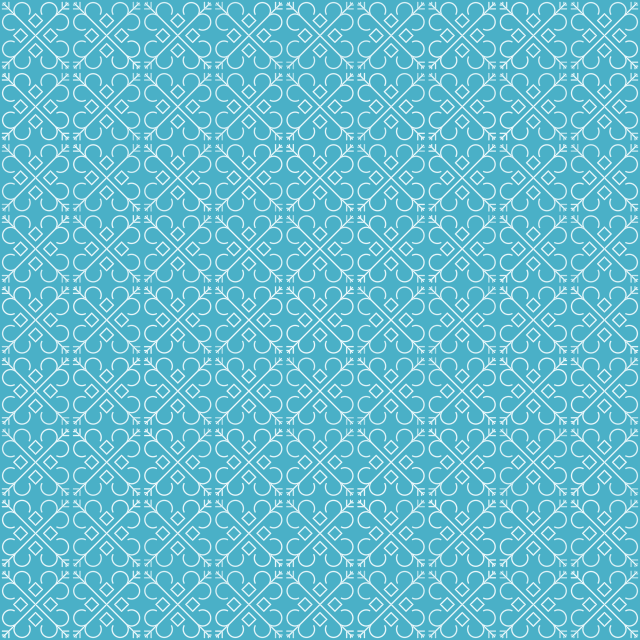
A Shadertoy shader for this pattern:

```glsl
// A 9 by 9 lattice of pale line ornaments on turquoise: crossed arrows, curls and diamonds.
// Each tile is folded to one octant, drawn with distance functions and softly stroked.
// Shapes stay inside their tile, so the canvas wraps without a seam.

const float REPEATS = 9.0;
const vec3 GROUND = vec3(0.29, 0.69, 0.78);
const vec3 LINE = vec3(0.94, 0.98, 0.99);

// Lengths below are in tile widths.
const float HALF_WIDTH = 0.009;
const float SOFTNESS = 0.010;
const float SHAFT_END = 0.455;
const float BARB_END = 0.465;
const float BARB_INNER = 0.375;
const float BARB_OUTER = 0.430;
const vec2 CURL_CENTRE = vec2(0.19, 0.35);
const float CURL_RADIUS = 0.113;
const float CURL_MID_ANGLE = 1.40;
const float CURL_HALF_SPAN = 2.18;
const float DIAMOND_OFFSET = 0.21;
const float DIAMOND_RADIUS = 0.095;
const float CURL_FADE = 0.12;
const float BARB_FADE = 0.40;

float hash(vec2 p) {
    return fract(sin(dot(p, vec2(127.1, 311.7))) * 43758.5453);
}

float segmentDistance(vec2 p, vec2 a, vec2 b) {
    vec2 ab = b - a;
    return length(p - a - ab * clamp(dot(p - a, ab) / dot(ab, ab), 0.0, 1.0));
}

// Arc symmetric about the direction midAngle.
float arcDistance(vec2 p, float radius, float midAngle, float halfSpan) {
    vec2 axis = vec2(cos(midAngle), sin(midAngle));
    vec2 q = vec2(dot(p, axis), abs(dot(p, vec2(-axis.y, axis.x))));
    vec2 end = radius * vec2(cos(halfSpan), sin(halfSpan));
    return atan(q.y, q.x) < halfSpan ? abs(length(q) - radius) : length(q - end);
}

float diamondDistance(vec2 p, float radius) {
    p = abs(p);
    return segmentDistance(p, vec2(radius, 0.0), vec2(0.0, radius));
}

float stroke(float d, float pixel) {
    float soft = max(SOFTNESS, 0.5 * pixel);
    return 1.0 - smoothstep(HALF_WIDTH - soft, HALF_WIDTH + soft, d);
}

void mainImage(out vec4 fragColor, in vec2 fragCoord) {
    vec2 grid = fragCoord / iResolution.xy * REPEATS;
    float pixel = REPEATS / min(iResolution.x, iResolution.y);
    vec2 cell = mod(floor(grid), REPEATS);
    vec2 p = fract(grid) - 0.5;

    // Fold into the octant above the diagonal.
    vec2 q = abs(p);
    q = vec2(min(q.x, q.y), max(q.x, q.y));

    // Crossed shafts and the diamonds between them.
    float shaft = segmentDistance(q, vec2(0.0), vec2(SHAFT_END));
    float diamond = diamondDistance(q - vec2(0.0, DIAMOND_OFFSET), DIAMOND_RADIUS);
    float ink = stroke(min(shaft, diamond), pixel);

    // Slight fading, separate for each quarter of a tile.
    float wear = hash(cell * 2.0 + step(0.0, p));

    // Curls springing from the shafts.
    float curl = arcDistance(q - CURL_CENTRE, CURL_RADIUS, CURL_MID_ANGLE, CURL_HALF_SPAN);
    ink = max(ink, stroke(curl, pixel) * (1.0 - CURL_FADE * wear));

    // Barbs at the arrow ends.
    float barb = segmentDistance(q, vec2(BARB_INNER), vec2(BARB_INNER, BARB_END));
    barb = min(barb, segmentDistance(q, vec2(BARB_OUTER), vec2(BARB_OUTER, BARB_END)));
    ink = max(ink, stroke(barb, pixel) * (1.0 - BARB_FADE * wear));

    fragColor = vec4(mix(GROUND, LINE, ink), 1.0);
}
```
